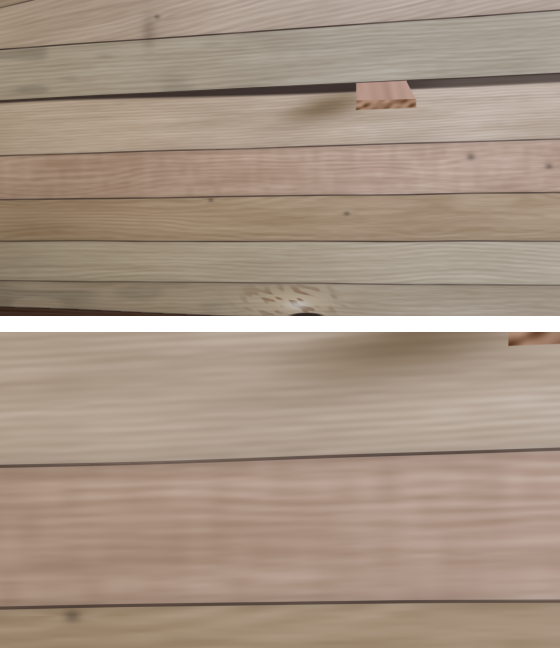
Top: the whole. Bottom: its middle third, enlarged.
Reproduce this texture procedurally as a Shadertoy shader.

```glsl
// A stack of pale sawn planks seen edge-on, slightly fanned, with a spacer block in one gap.
// Straight seams divide the planks; each has its own tint and ring grain bent by noise and knots.
// Soft shadows, stains, a splintered knot and a left-to-right light gradient finish it.

const int SEAMS = 8;
const int KNOT_COUNT = 5;
const float WIDTH = 1.778;         // canvas width in units of its height
const float SEAM_HALF = 0.0014;
const float GRAIN_DEPTH = 0.035;
const vec3 SEAM_COLOR = vec3(0.25, 0.20, 0.18);
const vec3 GAP_COLOR = vec3(0.20, 0.16, 0.15);
const vec3 BLOCK_TOP = vec3(0.66, 0.54, 0.48);
const vec3 BLOCK_END = vec3(0.50, 0.37, 0.28);
const vec3 SPLINTER = vec3(0.76, 0.70, 0.61);
const vec3 LIGHT_LEFT = vec3(0.93, 0.90, 0.85);
const vec3 LIGHT_RIGHT = vec3(1.03, 1.04, 1.07);
const vec2 BIG_KNOT = vec2(0.93, 0.045);

// Seams, top to bottom: left height, right height, darkness
const vec3 SEAM[8] = vec3[8](
    vec3(0.977, 1.380, 0.6), vec3(0.843, 0.968, 0.95), vec3(0.681, 0.769, 0.9),
    vec3(0.507, 0.560, 0.75), vec3(0.368, 0.391, 0.85), vec3(0.238, 0.236, 0.8),
    vec3(0.111, 0.097, 0.55), vec3(0.030, -0.045, 0.8));
// Planks, top to bottom: tint; grain lines per unit height and their bending
const vec3 TINT[9] = vec3[9](
    vec3(0.64, 0.58, 0.52), vec3(0.67, 0.61, 0.56), vec3(0.635, 0.60, 0.545),
    vec3(0.69, 0.63, 0.57), vec3(0.67, 0.58, 0.52), vec3(0.63, 0.55, 0.46),
    vec3(0.675, 0.63, 0.56), vec3(0.64, 0.59, 0.52), vec3(0.30, 0.21, 0.16));
const vec2 GRAIN[9] = vec2[9](vec2(60, 1.5), vec2(60, 2), vec2(72, 1.6), vec2(105, 1.2),
    vec2(65, 3), vec2(48, 5), vec2(70, 1.8), vec2(75, 2.5), vec2(90, 1));
// Small knots: position and radius
const vec3 KNOTS[5] = vec3[5](vec3(1.490, 0.503, 0.011), vec3(1.737, 0.473, 0.010),
    vec3(1.097, 0.324, 0.008), vec3(0.667, 0.367, 0.007), vec3(0.497, 0.947, 0.008));

float hash(vec2 p) {
    vec3 q = fract(p.xyx * 0.1031);
    q += dot(q, q.yzx + 33.33);
    return fract((q.x + q.y) * q.z);
}

float noise(vec2 p) {
    vec2 i = floor(p), f = fract(p);
    f = f * f * (3.0 - 2.0 * f);
    return mix(mix(hash(i), hash(i + vec2(1, 0)), f.x),
               mix(hash(i + vec2(0, 1)), hash(i + vec2(1, 1)), f.x), f.y);
}

float seamY(int i, float x) {
    float wobble = 0.003 * (noise(vec2(x * 4.0, float(i) * 7.0)) - 0.5);
    return mix(SEAM[i].x, SEAM[i].y, x / WIDTH) + wobble;
}

float blob(vec2 d, vec2 radius) {
    d /= radius;
    return exp(-dot(d, d));
}

// Plank surface: growth rings, long streaks, fine fibres and knots
vec3 wood(vec2 p, int id) {
    vec2 q = vec2(p.x, p.y - seamY(max(id - 1, 0), p.x)) + vec2(float(id) * 13.7, 3.0);
    float swirl = 0.0, shade = 1.0;
    for (int k = 0; k < KNOT_COUNT; k++) {
        vec2 d = p - KNOTS[k].xy;
        swirl += sign(d.y) * blob(d, KNOTS[k].z * vec2(5.0, 2.5));
        shade -= 0.28 * blob(d, KNOTS[k].z * vec2(1.2, 0.9));
    }
    float warp = noise(q * vec2(2.2, 9.0)) + 0.3 * noise(q * vec2(7.0, 25.0));
    float phase = q.y * GRAIN[id].x + warp * GRAIN[id].y + 0.6 * swirl;
    float ring = sin(6.2832 * phase) * (0.25 + noise(q * vec2(2.0, 30.0) + 40.0));
    float streak = noise(q * vec2(3.0, 90.0)) - 0.5;
    float fibre = noise(q * vec2(25.0, 260.0)) - 0.5;
    float mottle = noise(q * vec2(5.0, 12.0) + 80.0) - 0.5;
    float sawn = id == 4 ? noise(q * vec2(45.0, 30.0)) - 0.5 : 0.0;
    float tone = GRAIN_DEPTH * (0.6 * ring + 1.6 * streak + fibre + 1.4 * mottle + sawn);
    return (TINT[id] + tone * vec3(0.9, 1.0, 1.1)) * shade;
}

void mainImage(out vec4 fragColor, in vec2 fragCoord) {
    vec2 p = fragCoord / iResolution.y;
    float px = 1.0 / iResolution.y;
    int id = 0;
    for (int i = 0; i < SEAMS; i++) if (p.y < seamY(i, p.x)) id = i + 1;
    vec3 col = wood(p, id);

    // Weathered stains
    col *= 1.0 - 0.16 * blob(p - vec2(0.47, 0.90), vec2(0.02, 0.05));
    float stain = smoothstep(0.6, 0.9, noise(p * vec2(9.0, 28.0)));
    if (id == 2 || id == 7) col *= 1.0 - 0.12 * stain * (1.0 - smoothstep(0.1, 1.2, p.x));

    // Splintered knot with a dark hole
    vec2 k = p - BIG_KNOT;
    float chips = smoothstep(0.15, 0.6, noise(k * vec2(45.0, 90.0) + 20.0 * k.yx));
    float torn = id >= 7 ? blob(k, vec2(0.13, 0.045)) : 0.0;
    col = mix(col, mix(BLOCK_END, SPLINTER, chips), 0.85 * torn);
    col = mix(col, vec3(0.81), 0.8 * blob(k + vec2(-0.01, 0.01), vec2(0.035, 0.014)));
    float hole = blob(k - vec2(0.04, -0.045), vec2(0.06, 0.012));
    col = mix(col, GAP_COLOR, smoothstep(0.3, 0.7, hole));

    // Seams with soft contact shading
    for (int i = 0; i < SEAMS; i++) {
        float d = abs(p.y - seamY(i, p.x));
        float ink = SEAM[i].z * (0.65 + 0.35 * noise(vec2(p.x * 12.0, float(i))));
        col *= 1.0 - 0.10 * exp(-d / 0.006);
        col = mix(col, SEAM_COLOR, ink * (1.0 - smoothstep(SEAM_HALF - 0.5 * px, SEAM_HALF + px, d)));
    }

    // Open gap and the shadow thrown by the spacer
    float below = seamY(2, p.x) - p.y;
    float gap = mix(0.009, 0.030, smoothstep(0.0, 1.1, p.x));
    float dark = smoothstep(-px, px, below) * (1.0 - smoothstep(gap - 0.008, gap + 0.004, below));
    col = mix(col, GAP_COLOR, dark * mix(0.92, 0.68, smoothstep(1.2, 1.5, p.x)));
    vec2 s = p - vec2(1.03, 0.660);
    float shadow = blob(vec2(s.x, s.y - 0.25 * s.x), vec2(0.13, 0.038)) * step(0.0, below);
    col *= mix(vec3(1.0), vec3(0.72, 0.67, 0.59), shadow);

    // Spacer block: top face and rough end grain
    vec2 b = p - vec2(1.127, 0.652);
    float side = max(-b.x, b.x - 0.16 - 0.5 * clamp(0.09 - b.y, 0.0, 0.06));
    float body = max(side, max(0.04 * b.x - b.y, -below));
    vec3 face = BLOCK_TOP + 0.10 * (noise(vec2(b.x * 45.0 + b.y * 9.0, b.y * 6.0)) - 0.5);
    vec3 rough = BLOCK_END + 0.34 * (noise(vec2(b.x * 55.0 - b.y * 50.0, b.y * 70.0)) - 0.5);
    face = mix(rough, face, smoothstep(-0.002, 0.002, b.y - 0.03 - 0.025 * b.x));
    col = mix(col, face, 1.0 - smoothstep(-px, px, body));

    // Light falls off to the left and toward the bottom
    col *= mix(LIGHT_LEFT, LIGHT_RIGHT, smoothstep(0.0, 1.5, p.x + 0.3 * (p.y - 0.5)));
    col *= mix(0.94, 1.02, smoothstep(0.0, 0.5, p.y)) * (1.0 - 0.12 * blob(p, vec2(0.35, 0.4)));
    fragColor = vec4(clamp(col, 0.0, 1.0), 1.0);
}
```
